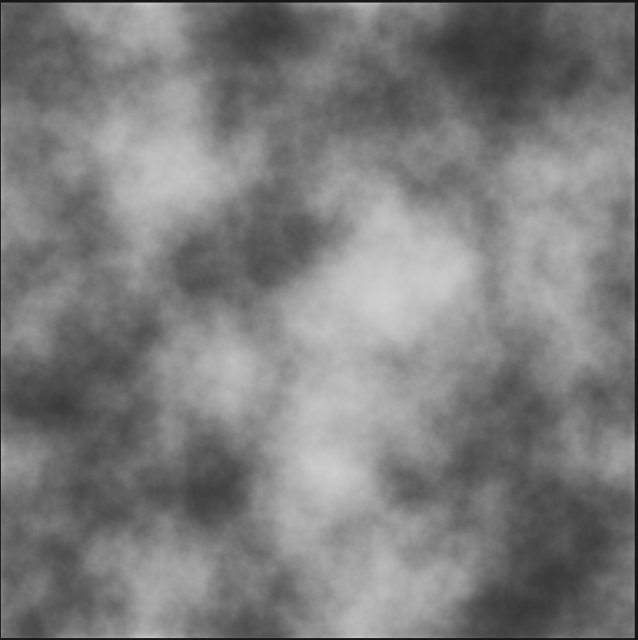
A WebGL 1 fragment shader for this texture:

```glsl
precision highp float;
// Soft grey clouds that tile seamlessly: octaves of periodic gradient noise
// plus one broad light swell, eased into a limited grey range and closed off
// by a thin dark frame with a faint bright rim just inside it.

uniform vec2 u_resolution;

#define BASE_CELLS 3.0
#define OCTAVES 7
#define GAIN 0.54
#define CONTRAST 0.58
#define MEAN_GREY 0.495
#define GREY_REACH 0.40
#define SWELL_CENTER vec2(0.62, 0.60)
#define SWELL_AMOUNT 0.07
#define SEED 5.0
#define FRAME_LOW vec2(0.0014, 0.0030)
#define FRAME_HIGH vec2(0.0052, 0.0040)
#define RIM_GAIN 0.16

const float TAU = 6.2831853;
const float FRAME_GREY = 0.09;

float hash(vec2 p) {
  vec3 q = fract(vec3(p.xyx) * 0.1031);
  q += dot(q, q.yzx + 33.33);
  return fract((q.x + q.y) * q.z);
}

// Slope of one lattice corner, wrapped so the pattern repeats.
float corner(vec2 cell, vec2 offset, float period, float seed) {
  vec2 wrapped = floor(mod(cell + 0.5, period));
  float angle = TAU * hash(wrapped + seed);
  return dot(vec2(cos(angle), sin(angle)), offset);
}

float gradientNoise(vec2 p, float period, float seed) {
  vec2 cell = floor(p);
  vec2 f = p - cell;
  vec2 fade = f * f * f * (f * (f * 6.0 - 15.0) + 10.0);
  vec2 e = vec2(1.0, 0.0);
  float low = mix(corner(cell, f, period, seed),
                  corner(cell + e.xy, f - e.xy, period, seed), fade.x);
  float high = mix(corner(cell + e.yx, f - e.yx, period, seed),
                   corner(cell + e.xx, f - e.xx, period, seed), fade.x);
  return mix(low, high, fade.y);
}

float clouds(vec2 uv) {
  float sum = 0.0;
  float amplitude = 1.0;
  float period = BASE_CELLS;
  for (int i = 0; i < OCTAVES; i++) {
    sum += amplitude * gradientNoise(uv * period, period, SEED + 41.0 * float(i));
    amplitude *= GAIN;
    period *= 2.0;
  }
  return sum;
}

// Eases large deviations toward a limit without a hard clip.
float softLimit(float x, float limit) {
  float r = x / limit;
  return x / sqrt(1.0 + r * r);
}

void main() {
  vec2 uv = gl_FragCoord.xy / u_resolution;

  // Clouds over a broad periodic swell
  vec2 swell = cos(TAU * (uv - SWELL_CENTER));
  float tone = CONTRAST * clouds(uv) + SWELL_AMOUNT * (swell.x + swell.y);
  float grey = MEAN_GREY + softLimit(tone, GREY_REACH);

  // Frame and inner rim
  vec2 inset = min(uv - FRAME_LOW, 1.0 - FRAME_HIGH - uv);
  float depth = min(inset.x, inset.y);
  grey *= 1.0 + RIM_GAIN * exp(-max(depth, 0.0) / 0.004);
  grey = mix(FRAME_GREY, grey, smoothstep(-0.001, 0.001, depth));

  gl_FragColor = vec4(vec3(grey), 1.0);
}
```
